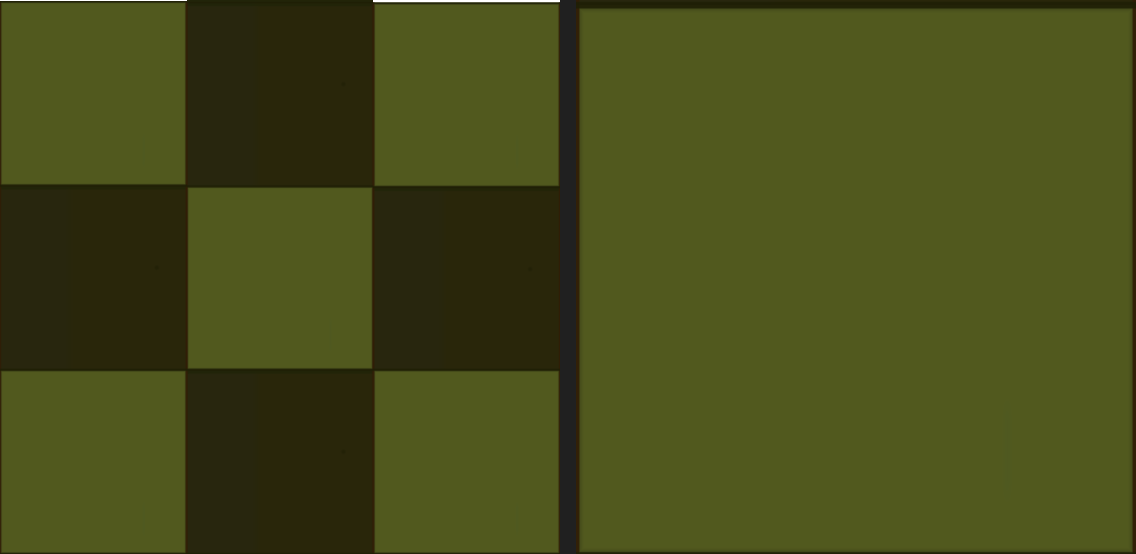
Left: the whole. Right: its middle third, enlarged.
Reproduce this pattern procedurally as a WebGL 2 fragment shader.

```glsl
#version 300 es
precision highp float;
// Three by three checkerboard of flat olive and dark brown squares.
// Each square is shaded from its local coordinates, then thin dark seams
// and a pale sliver above the top row are laid over it.

#define COLUMNS 3.0
#define ROWS 3.008          // slightly over three: leaves the top sliver
#define COLUMN_DRIFT 0.004  // upper rows sink a little in each column
#define SEAM 0.006          // half width of the seams, in squares
#define SHADOW 0.021        // depth of the band atop dark squares
#define SOFT_RIM 0.016      // darkened rim of olive squares

uniform vec2 u_resolution;
out vec4 outColor;

const vec3 OLIVE = vec3(0.318, 0.349, 0.118);
const vec3 DARK = vec3(0.160, 0.148, 0.040);
const vec3 DARK_COOL = vec3(0.155, 0.150, 0.055);
const vec3 RIM = vec3(0.200, 0.220, 0.080);
const vec3 SEAM_BLACK = vec3(0.120, 0.120, 0.020);
const vec3 SEAM_RUST = vec3(0.190, 0.110, 0.020);
const vec3 PALE = vec3(1.0);

// Soft-edged line of the given half width around distance zero
float line(float dist, float halfWidth, float aa) {
  return 1.0 - smoothstep(halfWidth - aa, halfWidth + aa, abs(dist));
}

// Olive square: darker rim and one faint upright streak
vec3 oliveSquare(vec2 f) {
  vec2 edge = min(f, 1.0 - f);
  float rim = 1.0 - smoothstep(0.0, SOFT_RIM, min(edge.x, edge.y));
  float streak = line(f.x - 0.77, 0.006, 0.006)
               * smoothstep(0.08, 0.14, f.y) * (1.0 - smoothstep(0.24, 0.30, f.y));
  vec3 c = mix(OLIVE, vec3(0.300, 0.345, 0.135), 0.5 * streak);
  return mix(c, RIM, 0.7 * rim);
}

// Dark square: cooler left part, small speck, greenish band at the top
vec3 darkSquare(vec2 f, float aa) {
  vec3 c = mix(DARK_COOL, DARK, smoothstep(0.34, 0.40, f.x));
  float speck = 1.0 - smoothstep(0.004, 0.018, length(f - vec2(0.84, 0.555)));
  c = mix(c, SEAM_BLACK, 0.6 * speck);
  float band = smoothstep(1.0 - SHADOW - aa, 1.0 - SHADOW + aa, f.y);
  return mix(c, vec3(0.125, 0.140, 0.030), 0.8 * band);
}

void main() {
  // Position counted in squares, and the size of one pixel there
  vec2 p = gl_FragCoord.xy / u_resolution * vec2(COLUMNS, ROWS);
  vec2 aa = vec2(COLUMNS, ROWS) / u_resolution;
  p.y += COLUMN_DRIFT * floor(p.x) * step(1.5, p.y);

  vec2 cell = vec2(floor(p.x), min(floor(p.y), 2.0));
  vec2 f = p - cell;
  bool isOlive = mod(cell.x + cell.y, 2.0) < 0.5;
  vec3 color = isOlive ? oliveSquare(f) : darkSquare(f, aa.y);

  // Pale sliver above the olive squares of the top row
  if (isOlive) color = mix(color, PALE, smoothstep(3.0, 3.0 + aa.y, p.y));

  // Seams: rust upright ones, blackish level ones
  vec2 toSeam = p - floor(p + 0.5);
  float inside = 1.0 - smoothstep(3.0, 3.0 + aa.y, p.y);
  color = mix(color, SEAM_RUST, 0.9 * inside * line(toSeam.x, SEAM, aa.x));
  color = mix(color, SEAM_BLACK, 0.9 * inside * line(toSeam.y, SEAM, aa.y));

  outColor = vec4(color, 1.0);
}
```
